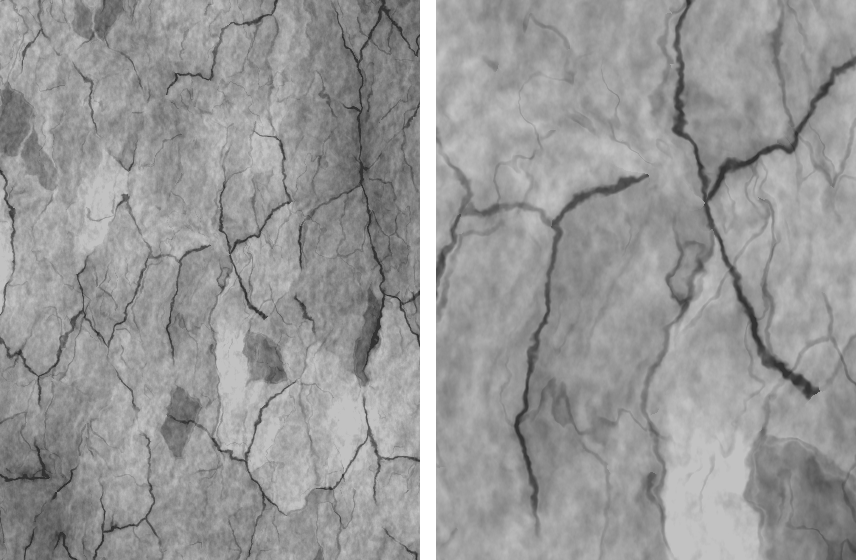
Left: the whole. Right: its middle third, enlarged.
Give the GLSL for this texture, as a WebGL 1 fragment shader.

```glsl
precision highp float;
// Grey flaking tree bark: upright plates, dark jagged cracks, scabs and fine grain.
uniform vec2 u_resolution;

// Lengths are in canvas widths, tones are grey levels.
const vec2 PLATE_SIZE = vec2(0.125, 0.29);
const vec2 FLAKE_SIZE = vec2(0.066, 0.135);
const float BASE_TONE = 0.598;
const float CLOUD_CONTRAST = 0.32;
const float PLATE_CONTRAST = 0.10;
const float FLAKE_CONTRAST = 0.07;
const float RELIEF_CONTRAST = 0.24;
const float GRAIN_CONTRAST = 0.17;
const float CRACK_DEPTH = 0.27;
const float SEAM_DEPTH = 0.13;
const float WRINKLE_DEPTH = 0.08;
const float CRACK_WIDTH = 0.0040;
const float SEAM_WIDTH = 0.0034;
const float PEELED_SHARE = 0.13;
const float SCAB_SHARE = 0.02;
const float DARKEST = 0.20;
const float LIGHTEST = 0.76;

float hash(vec2 p) {
  vec3 q = fract(vec3(p.xyx) * 0.1031);
  q += dot(q, q.yzx + 33.33);
  return fract((q.x + q.y) * q.z);
}

vec2 hash2(vec2 p) {
  return vec2(hash(p + 17.3), hash(p + 71.9));
}

float noise(vec2 p) {
  vec2 i = floor(p), f = fract(p);
  f = f * f * (3.0 - 2.0 * f);
  return mix(mix(hash(i), hash(i + vec2(1, 0)), f.x),
             mix(hash(i + vec2(0, 1)), hash(i + vec2(1, 1)), f.x), f.y);
}

float fbm(vec2 p) {
  float sum = 0.0, weight = 0.5;
  for (int i = 0; i < 4; i++) {
    sum += weight * noise(p);
    p = mat2(0.8, 0.6, -0.6, 0.8) * p * 2.03 + 9.1;
    weight *= 0.5;
  }
  return sum / 0.9375;
}

// Uneven cells: x = distance to the border, y = cell value, z = border value.
vec3 cells(vec2 p, vec2 size) {
  p /= size;
  vec2 home = floor(p), f = p - home, nearest = vec2(0), nearestId = home;
  float best = 9.0;
  for (int y = -1; y <= 1; y++) for (int x = -1; x <= 1; x++) {
    vec2 id = home + vec2(x, y);
    vec2 r = vec2(x, y) + hash2(id) - f;
    if (dot(r, r) < best) { best = dot(r, r); nearest = r; nearestId = id; }
  }
  float border = 9.0, borderValue = 0.0;
  for (int y = -2; y <= 2; y++) for (int x = -2; x <= 2; x++) {
    vec2 id = home + vec2(x, y);
    vec2 r = vec2(x, y) + hash2(id) - f, across = r - nearest;
    if (dot(across, across) > 0.0001) {
      vec2 n = normalize(across);
      float d = dot(0.5 * (nearest + r), n) / length(n / size);
      if (d < border) { border = d; borderValue = hash(id + nearestId + 5.7); }
    }
  }
  return vec3(border, hash(nearestId + 3.1), borderValue);
}

float line(float d, float width) {
  return 1.0 - smoothstep(0.15 * width, width + 0.3 / u_resolution.x, d);
}

void main() {
  vec2 p = gl_FragCoord.xy / u_resolution.x;
  float top = u_resolution.y / u_resolution.x;

  // Bend the cell borders, coarse sway first and then ragged detail.
  vec2 sway = vec2(fbm(p * 7.0), fbm(p * 7.0 + 40.0)) - 0.5;
  vec2 ragged = vec2(fbm(p * 42.0 + 8.0), fbm(p * 42.0 + 90.0)) - 0.5;
  vec2 bent = p + vec2(0.07, 0.11) * sway + 0.021 * ragged;
  vec3 plate = cells(bent + 2.0, PLATE_SIZE);
  vec3 flake = cells(bent + 0.04 * sway.yx + 5.0, FLAKE_SIZE);

  // Broad light and shade.
  float tone = BASE_TONE + CLOUD_CONTRAST * (fbm(p * vec2(4.6, 3.0) + 21.0) - 0.5);
  tone -= 0.05 * smoothstep(0.6, 0.8, p.x) * smoothstep(0.3, 0.6, p.y / top);
  tone -= 0.16 * (1.0 - smoothstep(0.0, 0.3, length((p - vec2(0.07, 0.04)) * vec2(1.0, 0.8))));

  // Plates and flakes, with pale peeled plates and dark scabs.
  float plateFill = smoothstep(0.0, 0.007, plate.x);
  float flakeFill = smoothstep(0.0, 0.007, flake.x);
  tone += plateFill * (PLATE_CONTRAST * (plate.y - 0.5) + 0.035 * step(1.0 - PEELED_SHARE, plate.y));
  tone += flakeFill * (FLAKE_CONTRAST * (flake.y - 0.5) - 0.13 * step(flake.y, SCAB_SHARE));

  // Side-lit relief and grain.
  vec2 rough = bent * vec2(42.0, 22.0);
  tone += RELIEF_CONTRAST * (fbm(rough) - fbm(rough + vec2(0.3, -0.3)));
  tone += GRAIN_CONTRAST * (fbm(p * vec2(150.0, 105.0)) - 0.5);

  // Cracks between plates, thinner seams between flakes, curling wrinkles.
  float vary = fbm(p * 9.0 + 60.0);
  float open = smoothstep(0.15, 0.45, plate.z) * smoothstep(0.28, 0.52, vary);
  float seam = smoothstep(0.2, 0.75, flake.z) * smoothstep(0.28, 0.58, fbm(p * 12.0 + 33.0));
  float curl = abs(fbm(bent * vec2(16.0, 8.0) + 12.0) - 0.5);
  tone -= CRACK_DEPTH * open * line(plate.x, CRACK_WIDTH * (0.55 + 0.8 * vary));
  tone -= 0.05 * open * (1.0 - smoothstep(0.0, 0.016, plate.x));
  tone -= SEAM_DEPTH * seam * line(flake.x, SEAM_WIDTH);
  tone -= WRINKLE_DEPTH * smoothstep(0.42, 0.62, vary) * line(curl, 0.022);

  gl_FragColor = vec4(vec3(clamp(tone, DARKEST, LIGHTEST)), 1.0);
}
```
